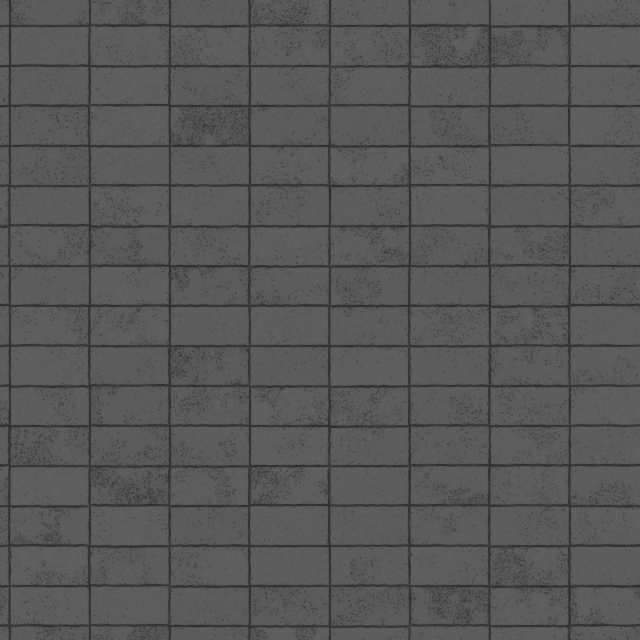
A three.js fragment shader for this texture:

```glsl
varying vec2 vUv;

float hash(vec2 p) {
  vec3 q = fract(p.xyx * vec3(0.1031, 0.103, 0.0973));
  q += dot(q, q.yzx + 33.33);
  return fract((q.x + q.y) * q.z);
}

vec2 hash2(vec2 p) {
  return vec2(hash(p), hash(p + 71.7));
}

// Smooth cellular noise: random values blended by distance to their points
float cellNoise(vec2 p) {
  vec2 cell = floor(p);
  float sum = 0.0, weight = 0.0;
  for (int y = -1; y <= 1; y++) {
    for (int x = -1; x <= 1; x++) {
      vec2 id = cell + vec2(float(x), float(y));
      vec2 d = id + hash2(id) - p;
      float w = exp(-5.0 * dot(d, d));
      sum += w * hash(id + 19.3);
      weight += w;
    }
  }
  return sum / weight;
}

float clouds(vec2 p) {
  return 0.5 * cellNoise(p) + 0.3 * cellNoise(p * 2.3 + 11.0) + 0.2 * cellNoise(p * 5.1 + 37.0);
}

// Scattered pits; density is the chance that a cell holds one
float pits(vec2 p, float density) {
  vec2 cell = floor(p);
  float cover = 0.0;
  for (int y = -1; y <= 1; y++) {
    for (int x = -1; x <= 1; x++) {
      vec2 id = cell + vec2(float(x), float(y));
      float present = smoothstep(-0.08, 0.08, density - hash(id + 5.7));
      float radius = mix(0.3, 0.7, hash(id + 43.1));
      float d = length(id + hash2(id) - p);
      cover = max(cover, present * (1.0 - smoothstep(radius - 0.3, radius + 0.3, d)));
    }
  }
  return cover;
}

void main() {
  // Stacked grid of 8 by 16 tiles
  vec2 grid = vec2(8.0, 16.0);
  vec2 p = vUv * grid - vec2(0.12, 0.354);
  vec2 tile = mod(floor(p), grid);
  vec2 joint = floor(p + 0.5);
  vec2 jointId = mod(joint, grid);

  // Distance to the joints, which shift a little from tile to tile
  vec2 shift = vec2(hash(vec2(jointId.x, tile.y) + 3.0), hash(vec2(tile.x, jointId.y) + 90.0)) - 0.5;
  vec2 wobble = 0.0003 * sin(vUv.yx * vec2(151.0, 117.0) + 6.0 * sin(vUv.yx * 43.0));
  vec2 toJoint = abs((p - joint) / grid - shift * vec2(0.0012, 0.0022) + wobble);
  float edge = min(toJoint.x, toJoint.y);

  // Wear differs in amount and pattern on each tile
  vec2 local = vUv * 22.0 + 40.0 * hash2(tile + 8.0);
  float wear = pow(hash(tile + 27.0), 2.2);
  float cloud = clouds(local);
  float patches = smoothstep(0.36, 0.72, cloud);
  float rows = 0.5 + 0.5 * sin(vUv.y * 620.0 + 3.0 * cloud);
  float banding = rows * step(0.6, hash(tile + 61.0));
  float rim = exp(-edge * 260.0) * smoothstep(0.4, 0.75, cellNoise(local * 1.7 + 9.0));
  float density = 0.01 + patches * (0.04 + 0.42 * wear) + 0.07 * banding * patches + 0.25 * rim;

  // Tile face with soft stains, fine grain and dark pits
  float tone = 0.367 + 0.012 * (hash(tile + 14.0) - 0.5);
  tone -= patches * (0.004 + 0.025 * wear);
  tone += 0.012 * (cellNoise(vUv * 330.0) - 0.5);
  tone -= 0.075 * pits(vUv * 430.0, density);
  tone -= 0.06 * pits(vUv * 210.0 + 50.0, density * 0.2 - 0.03);

  // A few isolated chips
  tone -= 0.13 * pits(vUv * 190.0 + 130.0, 0.035 * patches - 0.06);

  // Shaded tile rim and dark joint
  tone -= 0.035 * (1.0 - smoothstep(0.001, 0.0045, edge));
  float width = 0.0016 + 0.0005 * (cellNoise(vUv * 60.0) - 0.5);
  float line = 1.0 - smoothstep(width - 0.0008, width + 0.0008, edge);
  float jointTone = 0.205 + 0.05 * (cellNoise(vUv * 90.0 + 7.0) - 0.5);
  tone = mix(tone, jointTone, line);

  gl_FragColor = vec4(vec3(tone), 1.0);
}
```
